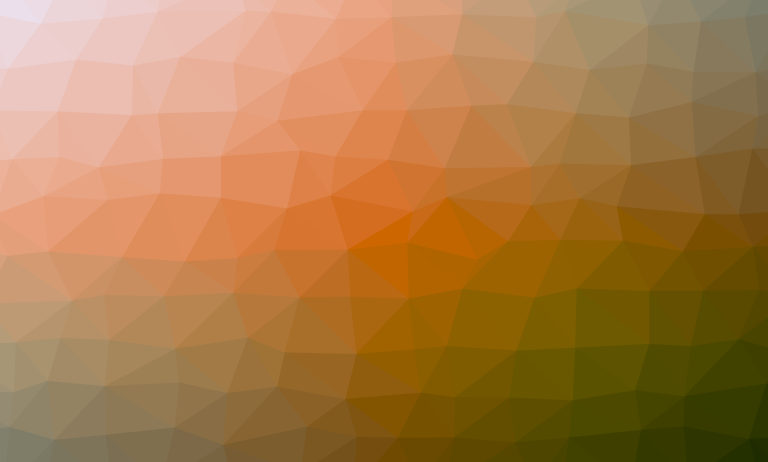
Reproduce this background procedurally as a Shadertoy shader.

```glsl
const vec2 CELL = vec2(0.125, 0.1007);    // mesh pitch, in canvas heights
const vec2 MESH_ORIGIN = vec2(0.0, 0.054);
const vec2 JITTER = vec2(0.32, 0.24);     // vertex shift, in cells
const float SEED = 17.0;
const float GAMMA = 2.2;

// Lavender, salmon, orange, olive, dark green
const vec3 RAMP[5] = vec3[5](
    vec3(0.92, 0.88, 0.93),
    vec3(0.91, 0.67, 0.57),
    vec3(0.82, 0.40, 0.00),
    vec3(0.42, 0.36, 0.00),
    vec3(0.12, 0.17, 0.00));

const mat3 RGB_TO_XYZ = mat3(
    0.4124, 0.2126, 0.0193,
    0.3576, 0.7152, 0.1192,
    0.1805, 0.0722, 0.9505);

vec2 hash22(vec2 p) {
    vec3 q = fract(vec3(p.xyx) * vec3(0.1031, 0.1030, 0.0973));
    q += dot(q, q.yzx + 33.33);
    return fract((q.xx + q.yz) * q.zy);
}

// Cube-root XYZ: linear mixing here is perceptually even
vec3 toPerceptual(vec3 rgb) {
    return pow(RGB_TO_XYZ * pow(rgb, vec3(GAMMA)), vec3(1.0 / 3.0));
}

vec3 fromPerceptual(vec3 v) {
    vec3 linear = inverse(RGB_TO_XYZ) * (v * v * v);
    return pow(clamp(linear, 0.0, 1.0), vec3(1.0 / GAMMA));
}

vec3 ramp(float t) {
    float s = clamp(t, 0.0, 1.0) * 4.0;
    int i = min(int(s), 3);
    return mix(toPerceptual(RAMP[i]), toPerceptual(RAMP[i + 1]), s - float(i));
}

// The same ramp runs rightwards and downwards, in equal parts
vec3 facetColor(vec2 uv) {
    return fromPerceptual(0.5 * (ramp(uv.x) + ramp(1.0 - uv.y)));
}

vec2 meshVertex(vec2 id) {
    vec2 shift = (hash22(id + SEED) * 2.0 - 1.0) * JITTER;
    return MESH_ORIGIN + (id + shift) * CELL;
}

// Signed distance to an edge, positive on its left
float edgeDistance(vec2 p, vec2 a, vec2 b) {
    vec2 e = normalize(b - a);
    vec2 d = p - a;
    return e.x * d.y - e.y * d.x;
}

// Adds one flat facet, weighted by its pixel coverage
void addFacet(inout vec4 sum, vec2 p, vec2 a, vec2 b, vec2 c) {
    float inside = min(edgeDistance(p, a, b),
                   min(edgeDistance(p, b, c), edgeDistance(p, c, a)));
    float coverage = clamp(inside * iResolution.y + 0.5, 0.0, 1.0);
    if (coverage > 0.0) {
        vec2 center = (a + b + c) / 3.0;
        vec2 uv = center * iResolution.y / iResolution.xy;
        sum += vec4(facetColor(uv), 1.0) * coverage;
    }
}

void mainImage(out vec4 fragColor, in vec2 fragCoord) {
    vec2 p = fragCoord / iResolution.y;
    vec2 home = floor((p - MESH_ORIGIN) / CELL);
    vec4 sum = vec4(0.0);

    // Split each nearby quad along its shorter diagonal
    for (int y = -1; y <= 1; y++) {
        for (int x = -1; x <= 1; x++) {
            vec2 id = home + vec2(x, y);
            vec2 a = meshVertex(id);
            vec2 b = meshVertex(id + vec2(1.0, 0.0));
            vec2 c = meshVertex(id + vec2(1.0, 1.0));
            vec2 d = meshVertex(id + vec2(0.0, 1.0));
            if (distance(a, c) < distance(b, d)) {
                addFacet(sum, p, a, b, c);
                addFacet(sum, p, a, c, d);
            } else {
                addFacet(sum, p, a, b, d);
                addFacet(sum, p, b, c, d);
            }
        }
    }
    fragColor = vec4(sum.rgb / max(sum.a, 0.001), 1.0);
}
```
